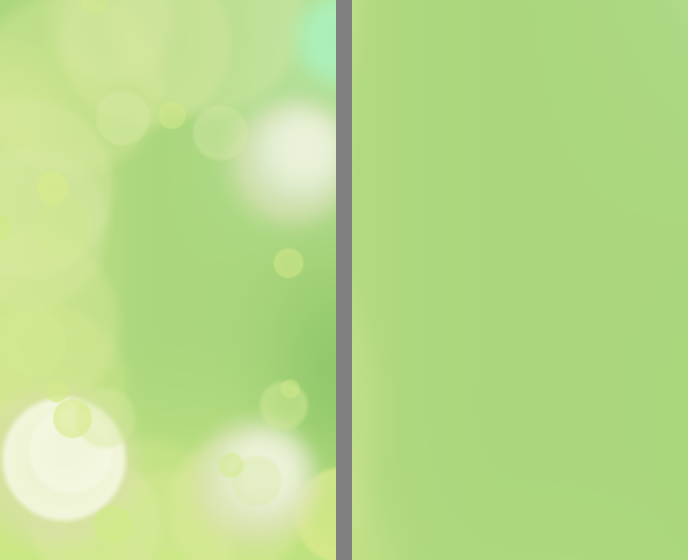
Left: the whole. Right: its middle third, enlarged.
This background is drawn by a WebGL 1 fragment shader. Its source:

```glsl
precision highp float;
// Soft spring bokeh: pale yellow and white light discs around a calm green centre.

uniform vec2 u_resolution;

const vec3 LEAF = vec3(0.67, 0.84, 0.49);
const vec3 DEEP_LEAF = vec3(0.54, 0.77, 0.40);
const vec3 LEMON = vec3(0.86, 0.92, 0.55);
const vec3 LIME = vec3(0.80, 0.92, 0.51);
const vec3 CREAM = vec3(0.85, 0.91, 0.66);
const vec3 MINT = vec3(0.71, 0.88, 0.61);
const vec3 AQUA = vec3(0.66, 0.97, 0.78);
const vec3 BLUSH = vec3(0.86, 0.87, 0.69);
const vec3 PEARL = vec3(0.91, 0.94, 0.87);
const vec3 WHITE = vec3(0.97, 0.98, 0.91);

vec3 hash3(float n) {
  vec3 q = fract(vec3(n) * vec3(0.1031, 0.1030, 0.0973));
  q += dot(q, q.yzx + 33.33);
  return fract((q.xxy + q.yzz) * q.zyx);
}

float glow(vec2 p, vec2 centre, float radius) {
  vec2 d = (p - centre) / radius;
  return exp(-dot(d, d));
}

// Disc coverage, slightly denser towards the rim
float disc(vec2 p, vec2 centre, float radius, float blur) {
  float d = distance(p, centre);
  float body = 1.0 - smoothstep(radius - blur, radius + blur, d);
  return body * mix(0.82, 1.0, smoothstep(0.3, 0.95, d / radius));
}

// Point on an ellipse that fills the canvas when reach is 1
vec2 orbit(vec2 middle, float angle, float reach) {
  return middle * (1.0 + reach * vec2(cos(angle), sin(angle)));
}

// Broad colour washes
vec3 backdrop(vec2 uv) {
  float left = 1.0 - smoothstep(0.0, 0.5, uv.x);
  float belowTop = 1.0 - smoothstep(0.82, 1.0, uv.y);
  float bottom = 1.0 - smoothstep(0.0, 0.42, uv.y);
  float upperRight = smoothstep(0.45, 0.9, uv.x) * smoothstep(0.45, 0.8, uv.y);
  vec3 color = mix(LEAF, LEMON, 0.6 * left * belowTop);
  color = mix(color, LIME, 0.65 * bottom);
  color = mix(color, MINT, 0.8 * upperRight);
  return mix(color, DEEP_LEAF, 0.75 * glow(uv, vec2(1.0, 0.33), 0.2));
}

// Random discs along an arc; arc, reach and size are ranges
vec3 scatter(vec3 color, vec2 p, vec2 middle, float seed, float count,
             vec2 arc, vec2 reach, vec2 size, float blur,
             vec3 tintA, vec3 tintB, float opacity) {
  for (int i = 0; i < 16; i++) {
    float k = float(i);
    if (k >= count) break;
    vec3 place = hash3(seed + k * 7.31);
    vec3 look = hash3(seed + k * 3.17 + 91.0);
    float angle = mix(arc.x, arc.y, (k + place.x) / count);
    vec2 centre = orbit(middle, angle, mix(reach.x, reach.y, place.y));
    float radius = mix(size.x, size.y, place.z);
    float cover = disc(p, centre, radius, blur * mix(0.6, 1.4, look.x));
    vec3 tint = mix(tintA, tintB, look.y);
    color = mix(color, tint, cover * opacity * mix(0.7, 1.2, look.z));
  }
  return color;
}

// Three bright lights, the last one in sharper focus
vec3 brightLights(vec3 color, vec2 p, vec2 middle) {
  for (int i = 0; i < 3; i++) {
    float k = float(i);
    float focus = step(1.5, k);
    vec2 centre = orbit(middle, 0.52 - 1.43 * k, 0.89);
    float blur = mix(0.055, 0.008, focus);
    float radius = mix(0.078, 0.11, focus);
    vec3 tint = mix(PEARL, WHITE, focus);
    vec2 offset = vec2(0.012, 0.014);
    color = mix(color, BLUSH, 0.6 * disc(p, centre - offset, radius + 0.03, 0.035));
    color = mix(color, tint, 0.8 * disc(p, centre, radius, blur));
    color = mix(color, WHITE, 0.6 * disc(p, centre + offset, radius * 0.68, blur * 0.8));
  }
  return color;
}

void main() {
  vec2 p = gl_FragCoord.xy / u_resolution.y;
  vec2 uv = gl_FragCoord.xy / u_resolution;
  vec2 canvas = vec2(u_resolution.x / u_resolution.y, 1.0);
  vec2 middle = 0.5 * canvas;
  vec3 color = backdrop(uv);

  // Large hazy discs, mostly on the left
  color = scatter(color, p, middle, 12.0, 12.0, vec2(1.2, 5.3), vec2(0.75, 1.0),
                  vec2(0.10, 0.18), 0.016, LEMON, CREAM, 0.42);

  // Corner accents
  color = mix(color, AQUA, 0.8 * disc(p, canvas * vec2(1.02, 0.93), 0.075, 0.04));
  color = mix(color, LEMON, 0.75 * disc(p, canvas * vec2(1.02, 0.08), 0.085, 0.007));

  color = brightLights(color, p, middle);

  // Medium discs, then small crisp ones
  color = scatter(color, p, middle, 47.0, 7.0, vec2(0.9, 6.2), vec2(0.6, 0.95),
                  vec2(0.040, 0.062), 0.005, LIME, CREAM, 0.45);
  color = scatter(color, p, middle, 83.0, 11.0, vec2(1.5, 6.5), vec2(0.5, 1.1),
                  vec2(0.014, 0.036), 0.003, LIME, LEMON, 0.6);

  gl_FragColor = vec4(color, 1.0);
}
```
